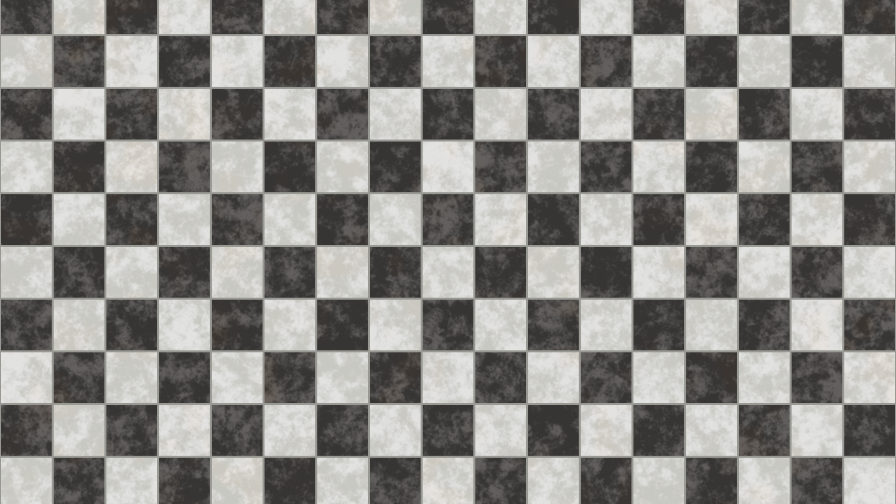
Give the GLSL for this pattern, as a WebGL 2 fragment shader.

```glsl
#version 300 es
precision highp float;

uniform vec2 u_resolution;
out vec4 fragColor;

const float TILES_ACROSS = 17.0;
const float ROW_OFFSET = 0.104;      // part of the bottom row that is cut off
const float GROUT_HALF_WIDTH = 0.019; // in tiles

const vec3 GROUT = vec3(0.60, 0.60, 0.58);
const vec3 LIGHT_BASE = vec3(0.785, 0.783, 0.760);
const vec3 LIGHT_WORN = vec3(0.885, 0.885, 0.880);
const vec3 DARK_BASE = vec3(0.212, 0.207, 0.203);
const vec3 DARK_WORN = vec3(0.385, 0.375, 0.368);
const vec3 RUST_TINT = vec3(0.020, 0.002, -0.012);

float hash(vec2 p) {
    vec3 q = fract(vec3(p.xyx) * 0.1031);
    q += dot(q, q.yzx + 33.33);
    return fract((q.x + q.y) * q.z);
}

float valueNoise(vec2 p) {
    vec2 i = floor(p);
    vec2 f = fract(p);
    vec2 w = f * f * (3.0 - 2.0 * f);
    float bottom = mix(hash(i), hash(i + vec2(1.0, 0.0)), w.x);
    float top = mix(hash(i + vec2(0.0, 1.0)), hash(i + vec2(1.0, 1.0)), w.x);
    return mix(bottom, top, w.y);
}

// Fractal noise, normalised to 0..1
float fbm(vec2 p, float gain) {
    float sum = 0.0;
    float total = 0.0;
    float amplitude = 1.0;
    for (int octave = 0; octave < 4; octave++) {
        sum += amplitude * valueNoise(p);
        total += amplitude;
        amplitude *= gain;
        p = mat2(1.6, 1.2, -1.2, 1.6) * p + 17.3;
    }
    return sum / total;
}

// Mottled stone, seeded separately for each tile
vec3 stone(vec2 local, vec2 tile, vec3 base, vec3 worn, float bias) {
    vec2 seed = 90.0 * vec2(hash(tile + 3.7), hash(tile + 51.2));
    float wearLevel = hash(tile + 23.9) - 0.5;
    float mottle = fbm(local * 3.6 + seed, 0.78);
    float wear = smoothstep(0.30, 0.74, mottle + bias + 0.14 * wearLevel);
    float rust = smoothstep(0.50, 0.85, valueNoise(local * 2.5 + seed.yx));
    return mix(base, worn, wear) + RUST_TINT * rust * hash(tile + 77.1);
}

// Coverage of the joint around a tile
float groutMask(vec2 local, float halfWidth, float pixel) {
    vec2 toEdge = 0.5 - abs(local - 0.5);
    float d = min(toEdge.x, toEdge.y);
    return 1.0 - smoothstep(halfWidth - 0.5 * pixel, halfWidth + 0.5 * pixel, d);
}

void main() {
    float pixel = TILES_ACROSS / u_resolution.x;
    vec2 p = gl_FragCoord.xy * pixel + vec2(0.0, ROW_OFFSET);
    vec2 tile = floor(p);
    vec2 local = fract(p);

    // Checkerboard of light and dark stone
    bool isDark = mod(tile.x + tile.y, 2.0) > 0.5;
    vec3 base = isDark ? DARK_BASE : LIGHT_BASE;
    vec3 worn = isDark ? DARK_WORN : LIGHT_WORN;
    float bias = isDark ? -0.04 : 0.0;
    vec3 color = stone(local, tile, base, worn, bias);

    // Joints
    color = mix(color, GROUT, groutMask(local, GROUT_HALF_WIDTH, pixel));

    fragColor = vec4(color, 1.0);
}
```
